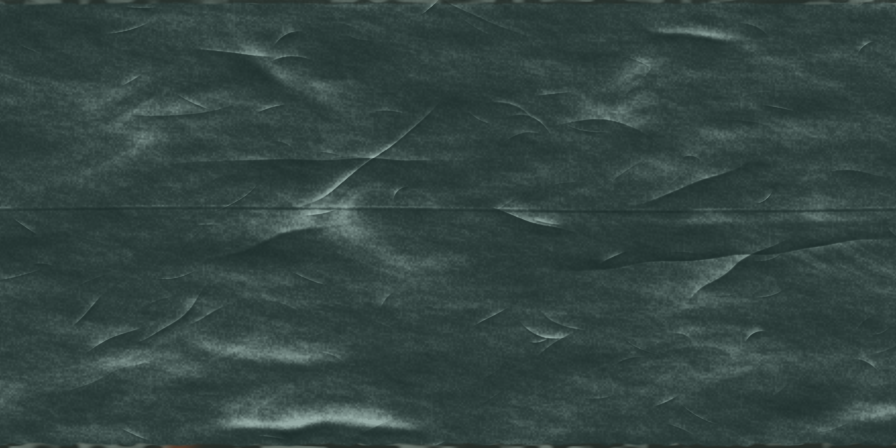
This texture is drawn by a Shadertoy shader. Its source:

```glsl
// Dark teal plastic tarpaulin, crumpled and slightly glossy, with a horizontal seam.
// Light is summed from warped layered sines, noise relief, cell-scattered creases
// and large folds, each bright on one side of a curved edge and dark on the other.
#define BASE vec3(0.183, 0.252, 0.242)
#define GLOSS vec3(1.0, 1.05, 1.02)
#define RIM_DARK vec3(0.15, 0.18, 0.16)
#define RIM_PALE vec3(0.40, 0.45, 0.42)
#define RUST vec3(0.36, 0.24, 0.17)
#define SEAM_Y 0.531
#define GRAIN 0.046
#define SHEEN 0.055
#define CRUMPLE 0.07
#define CREASE 0.14
#define FOLD 0.125

float hash(vec2 p) {
    vec3 q = fract(p.xyx * 0.1031);
    q += dot(q, q.yzx + 33.33);
    return fract((q.x + q.y) * q.z);
}
float noise(vec2 p) {
    vec2 i = floor(p), f = fract(p);
    f = f * f * (3.0 - 2.0 * f);
    return mix(mix(hash(i), hash(i + vec2(1, 0)), f.x),
               mix(hash(i + vec2(0, 1)), hash(i + vec2(1, 1)), f.x), f.y);
}

// Broad sheen: warped layered sines, about -1 to 1
float ripples(vec2 p) {
    float sum = 0.0;
    for (float amp = 0.5; amp > 0.08; amp *= 0.65) {
        p += 0.7 * sin(p.yx * 1.3 + amp * 9.0);
        sum += amp * sin(p.x + 1.7) * sin(p.y + 0.6);
        p = mat2(0.86, 0.5, -0.5, 0.86) * p * 1.75;
    }
    return sum;
}

// Small dents lit from above: slope of layered noise
float crumple(vec2 p) {
    float sum = 0.0;
    for (float amp = 1.0; amp > 0.4; amp *= 0.8) {
        sum += amp * (noise(p) - noise(p + vec2(-0.12, 0.4)));
        p = mat2(0.93, 0.3, -0.3, 0.93) * p * 2.0 + 7.0;
    }
    return sum;
}

// Curved edge from a to b: glow on its left side, shade on its right
float fold(vec2 p, vec2 a, vec2 b, float bend, float soft, float edge) {
    float len = distance(a, b);
    vec2 t = (b - a) / len, q = p - a;
    float u = dot(q, t) / len;
    float v = dot(q, vec2(-t.y, t.x)) - bend * 4.0 * u * (1.0 - u);
    float fade = smoothstep(0.0, 0.35, u) * (1.0 - smoothstep(0.6, 1.0, u));
    float glow = exp(-abs(v) / soft), shade = -0.6 * exp(-abs(v) / soft * 1.4);
    return fade * mix(shade, glow, smoothstep(-edge, edge, v));
}

// One random crease per cell, mostly faint and shallow
float creases(vec2 p, vec2 cell, float seed) {
    float sum = 0.0;
    for (int k = 0; k < 9; k++) {
        vec2 id = floor(p / cell) + vec2(k % 3 - 1, k / 3 - 1);
        vec2 r = vec2(hash(id + seed), hash(id + seed + 17.3));
        vec2 s = vec2(hash(id + seed + 41.7), hash(id + seed + 73.1));
        vec2 reach = cell.x * mix(0.2, 0.5, r.y) * normalize(vec2(1.0, mix(-0.6, 0.9, s.x)));
        vec2 mid = (id + r) * cell;
        sum += s.y * s.y * s.y * fold(p, mid - reach, mid + reach,
            (r.x - 0.5) * cell.x * 0.2, cell.x * mix(0.02, 0.08, r.x), 0.0025);
    }
    return sum;
}

// Large folds that give the sheet its layout
float bigFolds(vec2 p) {
    float s = -0.8 * fold(p, vec2(1.16, 0.39), vec2(2.12, 0.49), -0.012, 0.02, 0.003);
    s += 0.9 * fold(p, vec2(1.25, 0.49), vec2(2.15, 0.505), 0.01, 0.02, 0.015);
    s += 0.65 * fold(p, vec2(1.34, 0.51), vec2(1.75, 0.67), 0.0, 0.022, 0.003);
    s += 0.8 * fold(p, vec2(0.42, 0.39), vec2(0.88, 0.51), 0.03, 0.02, 0.006);
    s += 0.9 * fold(p, vec2(0.36, 0.27), vec2(0.84, 0.2), -0.045, 0.04, 0.02);
    s += 0.8 * fold(p, vec2(0.47, 1.0), vec2(0.86, 0.73), -0.06, 0.04, 0.02);
    s += 1.5 * fold(p, vec2(0.42, 0.045), vec2(1.04, 0.03), 0.01, 0.045, 0.015);
    s += 1.2 * fold(p, vec2(1.4, 0.95), vec2(1.7, 0.91), -0.01, 0.025, 0.01);
    s += 1.3 * fold(p, vec2(1.8, 0.03), vec2(2.2, 0.07), 0.01, 0.05, 0.02);
    s += 1.1 * fold(p, vec2(0.62, 0.51), vec2(1.03, 0.83), -0.03, 0.006, 0.003);
    s += 0.8 * fold(p, vec2(0.3, 0.63), vec2(1.12, 0.645), 0.0, 0.015, 0.003);
    for (float k = 0.0; k < 4.0; k++) {
        vec2 a = vec2(1.07 + 0.045 * k, k < 2.0 ? 0.77 - 0.03 * k : 0.25 + 0.02 * k);
        s += 1.2 * fold(p, a, a + vec2(0.12, -0.05), k < 2.0 ? 0.02 : -0.02, 0.005, 0.003);
    }
    return s;
}

void mainImage(out vec4 fragColor, in vec2 fragCoord) {
    vec2 p = fragCoord / iResolution.y;
    vec2 bent = p + 0.018 * (vec2(noise(p * 11.0), noise(p * 11.0 + 31.0)) - 0.5);
    // Sheen, dents, streaks and grain
    float wave = ripples(p * vec2(5.0, 11.0) + 2.0);
    float light = SHEEN * (0.55 * wave + 1.4 * pow(max(wave, 0.0), 2.0));
    light += CRUMPLE * crumple(p * vec2(5.0, 12.0));
    light += 0.016 * (noise(p * vec2(9.0, 75.0)) - 0.5) + GRAIN * (noise(p * 220.0) - 0.5);
    // Creases at two sizes, then large folds of uneven strength
    light += CREASE * (creases(bent, vec2(0.34, 0.2), 5.0) + creases(bent, vec2(0.13, 0.08), 91.0));
    light += FOLD * bigFolds(bent) * mix(0.4, 1.6, noise(p * vec2(12.0, 25.0)));
    // Seam: thin dark groove under a broken highlight
    float d = p.y - SEAM_Y - 0.004 * sin(p.x * 3.2);
    float broken = noise(vec2(p.x * 14.0, 3.0));
    light -= 0.09 * mix(1.0, 0.3, broken) * exp(-pow(d / 0.003, 2.0));
    light += 0.08 * broken * broken * exp(-pow((d - 0.006) / 0.003, 2.0));
    // Gloss steepens the highlights and flattens the shade
    light *= light < 0.0 ? 0.85 / (1.0 - 5.0 * light) : 1.0 + 8.0 * min(light, 0.12);
    vec3 color = BASE + GLOSS * min(light, 0.4);
    // Frayed rims, with a rust patch at the bottom
    float fray = noise(vec2(p.x * 45.0, 8.0));
    vec3 rim = mix(RIM_DARK, RIM_PALE, smoothstep(0.4, 0.9, noise(p * vec2(32.0, 90.0))));
    color = mix(color, rim, 0.7 * smoothstep(0.99, 0.998, p.y + 0.004 * fray));
    rim = mix(rim, RUST, exp(-pow((p.x - 0.4) / 0.035, 2.0)));
    color = mix(color, rim, 1.0 - smoothstep(0.0, 0.008, p.y - 0.007 * fray));
    fragColor = vec4(color, 1.0);
}
```
